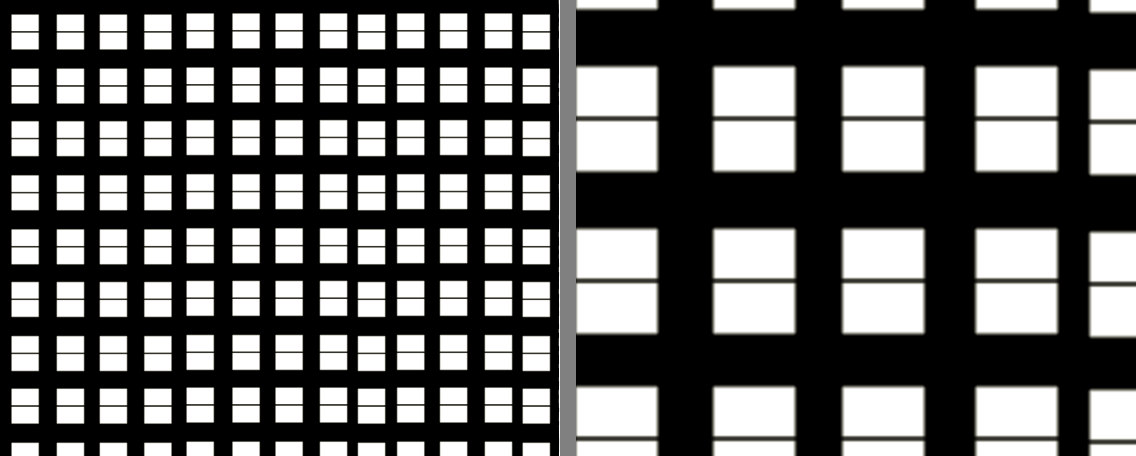
Left: the whole. Right: its middle third, enlarged.
This pattern is drawn by a Shadertoy shader. Its source:

```glsl
// Grid of white two-pane windows on a black wall, with uneven column spacing.

const vec2 SHEET = vec2(768.0, 624.0);   // layout units across the canvas
const vec2 PITCH = vec2(58.42, 73.25);
const vec2 HALF_SIZE = vec2(18.7, 23.9);

// Sideways drift of each column from even spacing
const float DRIFT[13] = float[13](
    0.0, 3.7, 4.2, 6.8, 6.4, 10.9, 11.5, 14.0, 7.7, 3.0, 3.4, 6.5, 0.0);

float hash(float n) {
    return fract(sin(n * 127.1) * 43758.5453);
}

float roundedBox(vec2 p, vec2 halfSize, float radius) {
    vec2 q = abs(p) - halfSize + radius;
    return length(max(q, 0.0)) + min(max(q.x, q.y), 0.0) - radius;
}

// Brightness of one window: soft outer edge and a dark bar across the middle
float window(vec2 p, float pixel) {
    float soft = max(1.4, 0.8 * pixel);
    float pane = smoothstep(soft, -soft, roundedBox(p, HALF_SIZE, 1.2));
    float bar = 1.0 - smoothstep(0.3, 0.5 + soft, abs(p.y + 0.2));
    return pane * (1.0 - 0.8 * bar);
}

void mainImage(out vec4 fragColor, in vec2 fragCoord) {
    vec2 p = fragCoord / iResolution.xy * SHEET;
    p.y = SHEET.y - p.y;                 // measure rows from the top
    float pixel = SHEET.y / iResolution.y;

    // Row positions snap to steps of two units
    float row = floor((p.y - 8.0) / PITCH.y);
    float rowY = 43.8 + 2.0 * floor(row * PITCH.y * 0.5 + 0.5);

    float light = 0.0;
    for (int i = 0; i < 13; i++) {
        bool raised = i > 3 && i < 12 && i != 8;
        vec2 center = vec2(34.5 + float(i) * PITCH.x + DRIFT[i],
                           rowY - (raised ? 1.5 : 0.0));
        light = max(light, window(p - center, pixel));
    }

    // Slightly ragged white margin at the right
    float margin = 766.2 + 0.7 * hash(floor(p.y / 6.0));
    light = max(light, smoothstep(margin - 0.7, margin + 0.7, p.x));

    // Warm olive tint in the half tones
    vec3 color = vec3(light) - vec3(0.0, 0.02, 0.16) * light * (1.0 - light);
    fragColor = vec4(color, 1.0);
}
```
